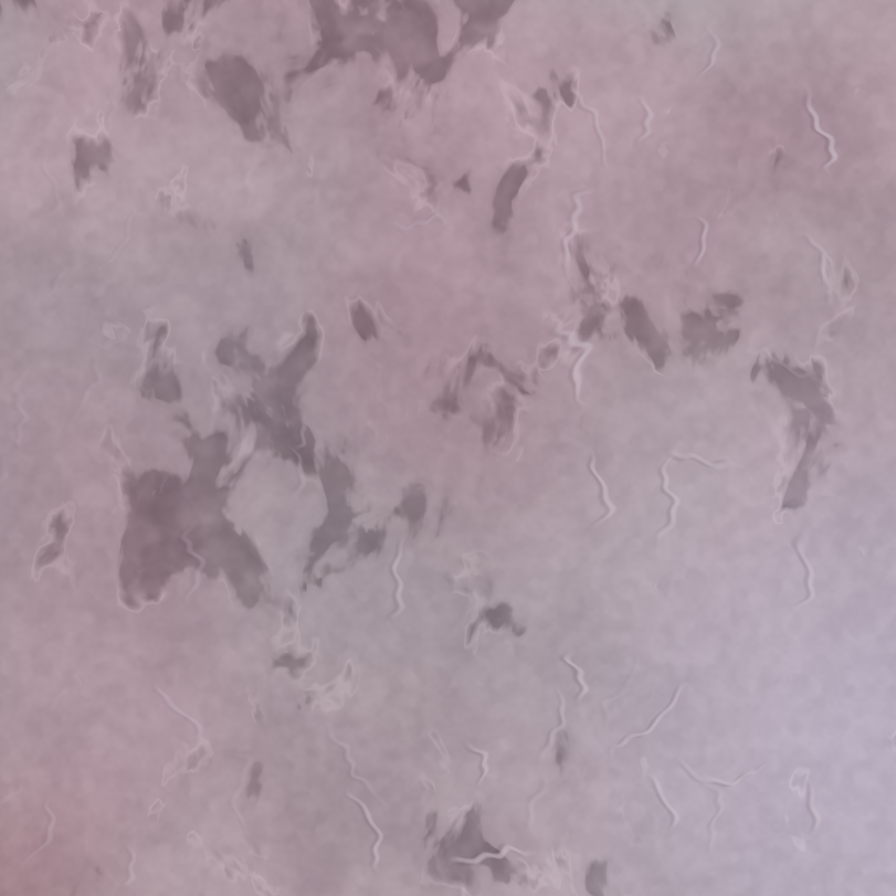
Write a WebGL 2 fragment shader that draws this texture.

```glsl
#version 300 es
precision highp float;
// Weathered mauve plaster: soft mottling, ragged dark flecks in clusters and thin
// pale cracks. Smoothed cellular noise in octaves shapes the stains, wavy strokes
// scattered on a grid form the cracks, and cool light falls on the lower right.
uniform vec2 u_resolution;
out vec4 fragColor;

vec3 hash3(vec2 cell) {
  vec3 q = fract(cell.xyx * vec3(0.1031, 0.1030, 0.0973));
  q += dot(q, q.yxz + 33.33);
  return fract((q.xxy + q.yzz) * q.zyx);
}

// Cellular noise: random cell values blended by distance to the cell points
float softCells(vec2 p) {
  vec2 base = floor(p);
  float total = 0.0005, sum = 0.5 * total;
  for (int y = -1; y <= 1; y++) {
    for (int x = -1; x <= 1; x++) {
      vec2 cell = base + vec2(x, y);
      vec3 r = hash3(cell);
      vec2 d = cell + 0.15 + 0.7 * r.xy - p;
      float w = max(0.0, 1.0 - dot(d, d) / 1.32);
      w *= w * w;
      sum += w * r.z;
      total += w;
    }
  }
  return sum / total;
}

float layeredCells(vec2 p) {
  float sum = 0.0, amp = 0.533;
  for (int i = 0; i < 4; i++) {
    sum += amp * softCells(p);
    p = p * 2.07 + vec2(17.3, 9.1);
    amp *= 0.5;
  }
  return sum;
}

// One wavy stroke per grid cell, mostly upright, tapering at both ends
float cracks(vec2 p) {
  vec2 base = floor(p);
  float best = 0.0;
  for (int y = -1; y <= 1; y++) {
    for (int x = -1; x <= 1; x++) {
      vec2 cell = base + vec2(x, y);
      vec3 place = hash3(cell + 41.0);
      vec3 shape = hash3(cell + 97.0);
      float angle = 0.9 * (shape.x - 0.5) + 1.3 * step(0.82, shape.y);
      vec2 q = p - cell - place.xy;
      q = mat2(cos(angle), sin(angle), -sin(angle), cos(angle)) * q;
      q.x += 0.05 * sin(q.y * 9.0 + place.z * 6.3) + 0.022 * sin(q.y * 25.0 + shape.z * 6.3);
      float reach = mix(0.2, 0.6, shape.z);
      float stroke = 1.0 - smoothstep(0.006, 0.042, abs(q.x));
      stroke *= 1.0 - smoothstep(0.4 * reach, reach, abs(q.y));
      best = max(best, stroke * smoothstep(0.25, 0.8, place.z));
    }
  }
  return best;
}

void main() {
  vec2 p = gl_FragCoord.xy / min(u_resolution.x, u_resolution.y);
  vec2 uv = gl_FragCoord.xy / u_resolution;
  vec2 bent = p + 0.009 * vec2(sin(p.y * 37.0 + 2.0 * sin(p.x * 19.0)),
                               sin(p.x * 41.0 + 2.0 * sin(p.y * 23.0)));

  // Mottled ground with slow drifts of hue
  float mottle = 0.55 * layeredCells(bent * 13.0 + 5.0) + 0.45 * softCells(p * 4.0 + 31.0);
  vec3 colour = mix(vec3(0.638, 0.562, 0.598), vec3(0.698, 0.622, 0.655),
                    smoothstep(0.25, 0.7, mottle));
  float drift = softCells(p * 5.0 + 63.0) - 0.5;
  colour += drift * vec3(-0.025, 0.025, 0.012);

  // Cool light at the lower right, warm shade at the lower left
  float shine = 1.0 - smoothstep(0.08, 0.6, distance(uv, vec2(1.04, 0.14)));
  colour = mix(colour, vec3(0.725, 0.695, 0.765), 0.85 * shine);
  float warmth = 1.0 - smoothstep(0.0, 0.24, length(uv));
  colour = mix(colour, vec3(0.61, 0.46, 0.49), 0.5 * warmth);

  // Clustered dark stains with pale rims
  float cluster = layeredCells(bent * vec2(5.5, 4.2) + 12.0);
  float flecks = layeredCells(bent * vec2(23.0, 15.0) + 80.0);
  float stain = 0.5 * cluster + 0.5 * flecks - 0.05 * shine;
  float halo = smoothstep(0.53, 0.61, stain);
  float core = smoothstep(0.585, 0.635, stain);
  float tone = 0.55 + 0.75 * softCells(bent * 48.0 + 22.0);
  float rim = smoothstep(0.535, 0.56, stain) * (1.0 - smoothstep(0.565, 0.59, stain));
  rim *= smoothstep(0.55, 0.75, softCells(p * vec2(26.0, 17.0) + 50.0));
  colour -= 0.022 * halo;
  colour -= vec3(0.108, 0.105, 0.106) * core * tone;
  colour += 0.045 * rim;

  // Pale cracks with a faint shadow on one side, denser to the right
  float spread = 0.2 + 0.8 * smoothstep(-0.2, 0.55, uv.x - 0.6 * uv.y);
  float shadow = cracks((bent + vec2(0.005, 0.001)) * 9.0);
  colour -= 0.05 * spread * shadow;
  colour = mix(colour, vec3(0.775, 0.72, 0.765), 0.68 * spread * cracks(bent * 9.0));

  // Fine soft grain
  colour += 0.036 * (softCells(p * 85.0) - 0.5) + 0.014 * (softCells(p * 190.0) - 0.5);
  fragColor = vec4(colour, 1.0);
}
```
